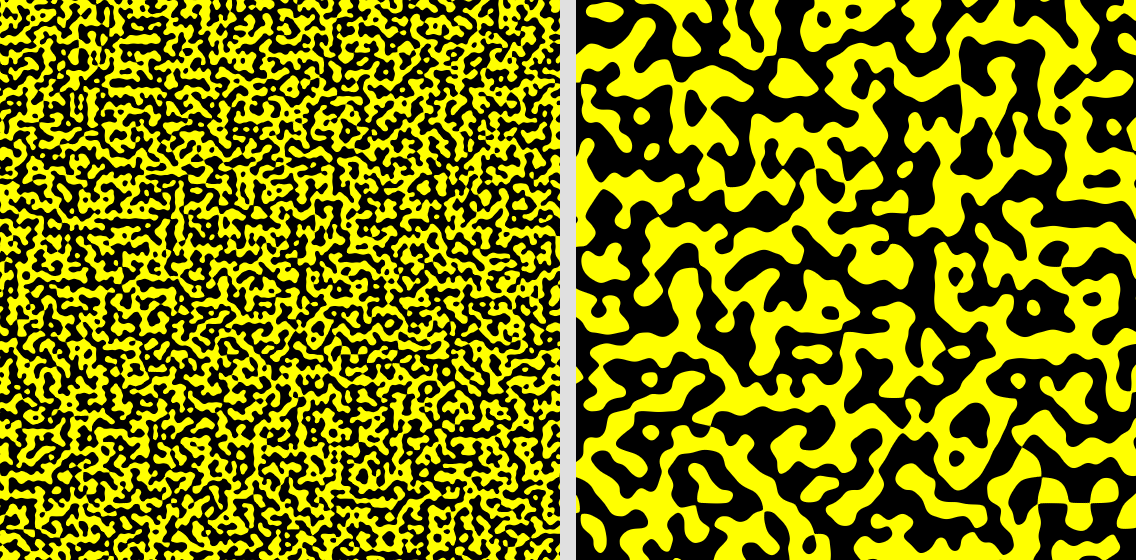
Left: the whole. Right: its middle third, enlarged.
Reproduce this pattern procedurally as a Shadertoy shader.

```glsl
// Unit gradient with a random direction for each lattice point
vec2 latticeGradient(vec2 cell) {
    float angle = 6.2831853 * fract(sin(dot(cell, vec2(127.1, 311.7))) * 43758.5453);
    return vec2(cos(angle), sin(angle));
}

// Gradient noise with quintic blending, centred on zero
float gradientNoise(vec2 p) {
    vec2 cell = floor(p);
    vec2 f = p - cell;
    vec2 blend = f * f * f * (f * (f * 6.0 - 15.0) + 10.0);
    vec2 e = vec2(1.0, 0.0);
    float bottom = mix(dot(latticeGradient(cell), f),
                       dot(latticeGradient(cell + e.xy), f - e.xy), blend.x);
    float top = mix(dot(latticeGradient(cell + e.yx), f - e.yx),
                    dot(latticeGradient(cell + e.xx), f - e.xx), blend.x);
    return mix(bottom, top, blend.y);
}

void mainImage(out vec4 fragColor, in vec2 fragCoord) {
    // 64 noise cells across the canvas
    vec2 p = 64.0 * fragCoord / iResolution.y;
    float noise = gradientNoise(p);

    // Split at zero, with an edge one pixel wide
    float slope = length(vec2(dFdx(noise), dFdy(noise)));
    float coverage = clamp(noise / max(slope, 1e-4) + 0.5, 0.0, 1.0);

    vec3 black = vec3(0.0);
    vec3 yellow = vec3(1.0, 1.0, 0.0);
    fragColor = vec4(mix(black, yellow, coverage), 1.0);
}
```
